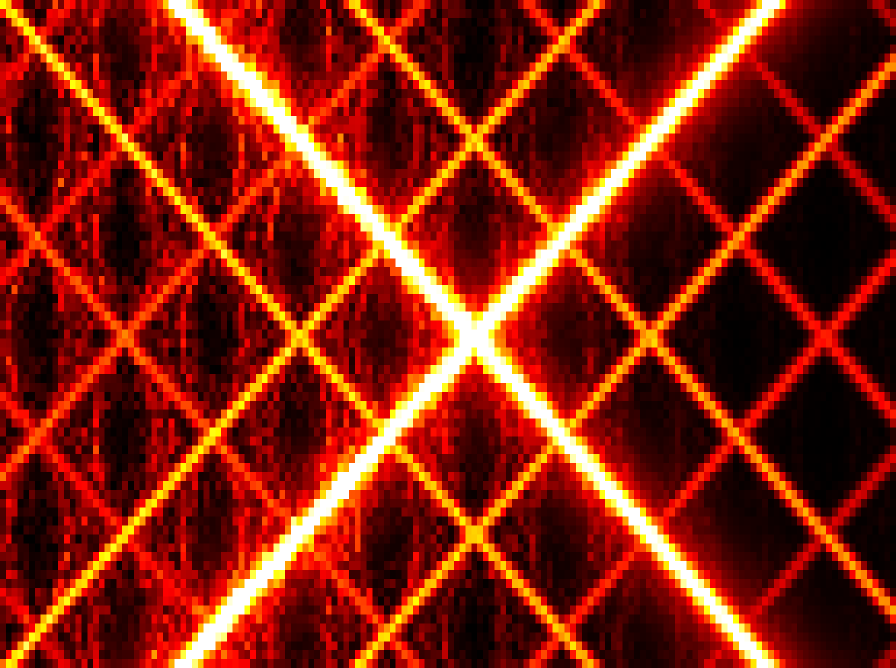
This background is drawn by a Shadertoy shader. Its source:

```glsl
// A glowing lattice of crossing diagonals on a coarse cell grid, in heat colours.
// Two bright beams cross off-centre; fainter parallel lines, bowed filaments
// and hashed grain fill the diamonds and die away towards the right.

const vec2 CELLS = vec2(154.0, 75.0);      // grid resolution
const vec2 CROSSING = vec2(0.530, 0.495);  // where the beams meet
const vec2 LATTICE = vec2(5.12, 3.39);     // lattice periods per canvas

float hash(vec2 p) {
    vec3 q = fract(vec3(p.xyx) * 0.1031);
    q += dot(q, q.yzx + 33.33);
    return fract((q.x + q.y) * q.z);
}

float bell(float d, float width) {
    float t = d / width;
    return exp(-t * t);
}

// Black to red to yellow to white
vec3 heat(float v) {
    return clamp(vec3(v / 0.37, (v - 0.37) / 0.37, (v - 0.74) / 0.26), 0.0, 1.0);
}

// Both beams: hot narrow cores with a long soft glow
float beams(vec2 d) {
    float core = max(bell(d.x, 0.075), bell(d.y, 0.075));
    float glow = length(exp(-abs(d) / 0.21));
    return 0.75 * core + 0.48 * glow;
}

// Repeated thin lines, weaker with each step away from the beam
float thinLine(float d, float gain) {
    float k = round(d);
    float strength = 0.66 * gain / pow(max(abs(k), 1.0), 0.6);
    return strength * bell(d - k, 0.062) * step(0.5, abs(k));
}

// Bowed filaments around a dark lens inside each diamond
float filaments(vec2 local) {
    float bow = 1.0 - 4.0 * local.y * local.y;
    float inner = bell(abs(local.x) - 0.17 * bow, 0.028);
    float outer = bell(abs(local.x) - 0.27 * bow, 0.022);
    return inner + 0.5 * outer;
}

// Grain of single cells and short vertical streaks
float grain(vec2 cell) {
    float fine = hash(cell + 7.0);
    float streak = hash(vec2(cell.x, floor(cell.y / 3.0)) + 51.0);
    return fine * (0.35 + 0.65 * streak);
}

float field(vec2 uv) {
    vec2 cell = floor(uv * CELLS);
    vec2 snapped = (cell + 0.5) / CELLS;
    vec2 p = (snapped - CROSSING) * LATTICE;
    vec2 diagonal = vec2(p.x + p.y, p.x - p.y);

    // Texture in the diamonds
    vec2 f = fract(diagonal) - 0.5;
    vec2 local = 0.5 * vec2(f.x + f.y, f.x - f.y);
    float fade = mix(1.0, 0.08, smoothstep(0.3, 0.92, snapped.x));
    float lens = 1.0 - 0.9 * bell(length(local * vec2(1.0, 0.45)), 0.12);
    float noise = grain(cell);
    float texture_ = fade * lens * 0.34 * noise;
    texture_ += fade * filaments(local) * (0.12 + 0.1 * noise);

    // Lines and beams
    float gain = mix(1.1, 0.93, snapped.x);
    float lines = max(thinLine(diagonal.x, gain), thinLine(diagonal.y, gain));
    float light = beams(diagonal) * (0.92 + 0.15 * noise);
    return max(lines + 0.3 * texture_, light + texture_);
}

void mainImage(out vec4 fragColor, in vec2 fragCoord) {
    // Average four samples to smooth the cell edges
    vec3 color = vec3(0.0);
    for (int i = 0; i < 4; i++) {
        vec2 offset = vec2(i % 2, i / 2) * 0.5 - 0.25;
        color += heat(field((fragCoord + offset) / iResolution.xy));
    }
    fragColor = vec4(color / 4.0, 1.0);
}
```
